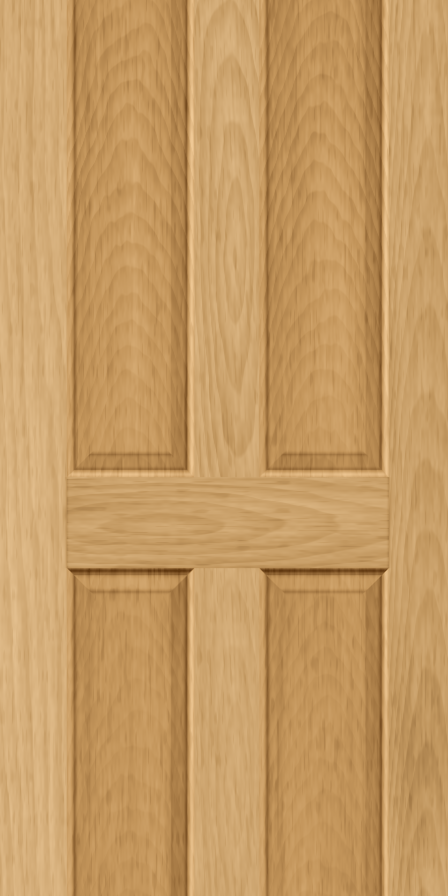
Give the GLSL for this texture, as a WebGL 2 fragment shader.

```glsl
#version 300 es
precision highp float;
// An oak panelled door: two stiles, a mullion and a cross rail around four
// raised panels. Each board has its own grain from stretched noise and rings;
// mitred mouldings and bevels are shaded from distances to the panel edges.

uniform vec2 u_resolution;
out vec4 fragColor;

const float RAIL_LOW = 0.732;
const float RAIL_HIGH = 0.935;
const float MOULDING = 0.016;
const float BEVEL = 0.052;

float hash(vec2 p) {
  vec3 q = fract(vec3(p.xyx) * 0.1031);
  q += dot(q, q.yzx + 33.33);
  return fract((q.x + q.y) * q.z);
}

float noise(vec2 p) {
  vec2 i = floor(p), f = fract(p);
  f = f * f * (3.0 - 2.0 * f);
  return mix(mix(hash(i), hash(i + vec2(1, 0)), f.x),
             mix(hash(i + vec2(0, 1)), hash(i + vec2(1, 1)), f.x), f.y);
}

// Soft line of the given half width around d = 0
float line(float d, float halfWidth) {
  return exp(-d * d / (halfWidth * halfWidth));
}

// Fibres and pores running along y, centred on zero
float fibres(vec2 q, float seed) {
  q += vec2(seed * 3.7, seed * 9.1) + 20.0;
  float broad = noise(q * vec2(20.0, 1.2)) - 0.5;
  float streak = noise(q * vec2(75.0, 3.0)) - 0.5;
  float fine = noise(q * vec2(200.0, 14.0)) - 0.5;
  float fleck = noise(q * vec2(240.0, 60.0)) - 0.5;
  float pores = smoothstep(0.68, 0.9, noise(q * vec2(220.0, 22.0) + 9.0));
  return 0.12 * broad + 0.08 * streak + 0.12 * fine + 0.08 * fleck - 0.10 * pores + 0.01;
}

// Growth rings: a sharp dark late-wood edge on each period of the phase
float rings(float phase, vec2 q, float seed) {
  float wobble = noise(q * vec2(14.0, 5.0) + seed * 7.3) + 0.22 * noise(q * vec2(80.0, 26.0) + seed);
  float f = fract(phase + 1.1 * wobble);
  return 0.36 - smoothstep(0.1, 0.88, f) * (1.0 - smoothstep(0.88, 1.0, f));
}

float archPhase(vec2 q, float density, float curve) {
  return density * (q.y + curve * q.x * q.x);
}

float ovalPhase(vec2 q, float density, float stretch) {
  return density * length(vec2(q.x, q.y / stretch));
}

// Tone change across a raised panel; d holds left, bottom, right, top distances
float panelShade(vec4 d, float aa) {
  float e = min(min(d.x, d.y), min(d.z, d.w));
  vec4 side = 1.0 - smoothstep(vec4(0.0), vec4(aa), d - e);
  side /= dot(side, vec4(1.0));
  float lip = dot(side, vec4(0.10, 0.14, 0.20, -0.28));
  float slope = dot(side, vec4(-0.05, -0.16, -0.15, 0.10));
  float groove = dot(side, vec4(-0.38, -0.25, -0.36, -0.12));
  float crease = dot(side, vec4(-0.03, -0.22, -0.06, -0.24));
  float outer = dot(side, vec4(0.08, 0.24, 0.30, -0.50));
  float shade = mix(lip, slope, smoothstep(MOULDING - aa, MOULDING + aa, e));
  shade *= 1.0 - smoothstep(BEVEL - aa, BEVEL + aa, e);
  shade += groove * line(e - MOULDING - 0.001, 0.005) + crease * line(e - BEVEL, 0.005);
  return shade + outer * line(e - 0.006, 0.0045);
}

vec3 oak(float t) {
  vec3 dark = vec3(0.54, 0.38, 0.195);
  vec3 honey = vec3(0.757, 0.59, 0.37);
  vec3 pale = vec3(0.90, 0.76, 0.57);
  t = clamp(t, -0.4, 1.1);
  return t < 0.5 ? mix(dark, honey, t * 2.0) : mix(honey, pale, t * 2.0 - 1.0);
}

void main() {
  vec2 p = gl_FragCoord.xy / u_resolution * vec2(1.0, 2.0);
  float aa = 0.8 / u_resolution.x;
  bool upper = p.y > 0.5 * (RAIL_LOW + RAIL_HIGH);
  bool right = p.x > 0.508;

  // Openings run past the top and bottom of the canvas
  vec2 lo = vec2(right ? 0.579 : 0.149, upper ? RAIL_HIGH : -0.5);
  vec2 hi = vec2(right ? 0.868 : 0.434, upper ? 2.5 : RAIL_LOW);
  vec4 d = vec4(p - lo, hi - p);
  float inside = min(min(d.x, d.y), min(d.z, d.w));

  // Stiles: straight grain on the left, tall arches on the right
  vec2 s = p - vec2(right ? 0.955 : 0.055, 0.0);
  float phase = right ? archPhase(s, 6.0, 90.0) : 30.0 * s.x + 1.5 * s.y;
  float stile = (right ? 0.64 : 0.77) + fibres(s, right ? 2.0 : 1.0) + 0.12 * rings(phase, s * vec2(1.0, 0.4), 3.0);
  stile -= right ? 0.18 * line(length((p - vec2(0.95, 0.30)) * vec2(1.0, 0.5)), 0.10) : 0.0;

  // Mullion: long ovals above the rail, plain below
  vec2 m = p - vec2(0.525, upper ? 1.42 : 0.25);
  m.x += 0.04 * m.y;
  float mullion = 0.67 + fibres(m, 4.0) + (upper ? 0.16 : 0.07) * rings(ovalPhase(m, 52.0, 6.5), m * vec2(1.0, 0.6), 5.0);

  // Rail: horizontal grain around one eye
  vec2 r = (p - vec2(0.37, 0.825)).yx;
  float rail = 0.61 + fibres(r, 6.0) + 0.13 * rings(ovalPhase(r, 46.0, 6.0), r * vec2(1.0, 0.5), 7.0);
  rail += 0.08 * line(p.y - RAIL_HIGH, 0.006) - 0.12 * line(p.y - RAIL_LOW, 0.005);

  // Panels: fine arches, strongest high above the rail
  vec2 c = p - vec2(right ? 0.725 : 0.295, 0.0);
  float seed = (right ? 8.0 : 11.0) + (upper ? 0.0 : 5.0);
  float panel = (upper ? 0.51 : 0.46) + fibres(c, seed);
  float arches = upper ? 0.06 + 0.06 * line(p.y - 1.65, 0.4) : 0.05;
  panel += arches * rings(archPhase(c, 15.0, 15.0), c, seed);
  panel += 0.05 * line(c.x, 0.07) - 0.04 * smoothstep(1.5, 2.0, p.y) + panelShade(d, aa);

  // Assemble the boards, with fine joints at the rail ends
  float onMullion = smoothstep(0.30, 0.30 + aa, p.x) * (1.0 - smoothstep(0.70, 0.70 + aa, p.x));
  float tone = mix(stile, mullion, onMullion);
  vec2 railEdge = vec2(min(p.x - 0.149, 0.868 - p.x), min(p.y - RAIL_LOW, RAIL_HIGH - p.y));
  float onRail = smoothstep(-aa, aa, min(railEdge.x, railEdge.y));
  tone = mix(tone, rail, onRail);
  tone -= 0.18 * line(railEdge.x, 0.0035) * smoothstep(-aa, aa, railEdge.y);
  float onPanel = smoothstep(-aa, aa, inside);
  tone = mix(tone, panel, onPanel);

  vec3 colour = oak(tone) * mix(vec3(1.0), vec3(1.01, 0.99, 0.96), onPanel);
  fragColor = vec4(colour, 1.0);
}
```
